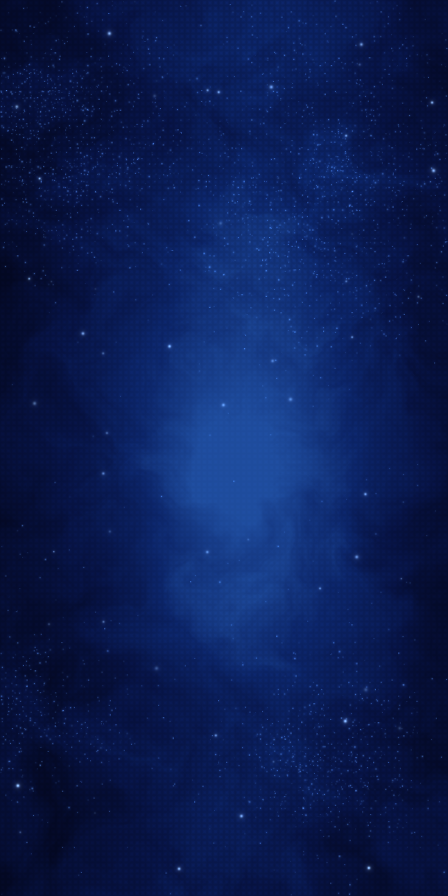
Write a Shadertoy shader that draws this background.

```glsl
const vec3 ABYSS = vec3(0.014, 0.035, 0.15);
const vec3 NAVY = vec3(0.028, 0.078, 0.28);
const vec3 ROYAL = vec3(0.048, 0.150, 0.425);
const vec3 GLOW = vec3(0.115, 0.290, 0.61);
const vec3 STARLIGHT = vec3(0.66, 0.84, 0.98);
const vec3 DUST = vec3(0.24, 0.38, 0.56);

float hash(vec2 p) {
    vec3 q = fract(vec3(p.xyx) * 0.1031);
    q += dot(q, q.yzx + 33.33);
    return fract((q.x + q.y) * q.z);
}

float noise(vec2 p) {
    vec2 cell = floor(p);
    vec2 f = fract(p);
    f = f * f * (3.0 - 2.0 * f);
    float low = mix(hash(cell), hash(cell + vec2(1, 0)), f.x);
    float high = mix(hash(cell + vec2(0, 1)), hash(cell + vec2(1, 1)), f.x);
    return mix(low, high, f.y);
}

float fbm(vec2 p, int octaves, float gain) {
    float sum = 0.0;
    float weight = 0.5;
    float total = 0.0;
    for (int i = 0; i < octaves; i++) {
        sum += weight * noise(p);
        total += weight;
        p = mat2(1.6, 1.2, -1.2, 1.6) * p + 7.3;
        weight *= gain;
    }
    return sum / total;
}

// Soft elliptical spot
float spot(vec2 p, vec2 center, vec2 radius) {
    vec2 d = (p - center) / radius;
    return exp(-dot(d, d));
}

// One jittered star per occupied grid cell
float stars(vec2 p, float cells, float density, float radius, float seed) {
    vec2 cell = floor(p * cells);
    vec2 id = cell + seed;
    vec2 jitter = vec2(hash(id + 11.7), hash(id + 47.3));
    vec2 center = (cell + 0.2 + 0.6 * jitter) / cells;
    float size = radius * mix(0.65, 1.1, hash(id + 83.1));
    float present = step(hash(id), density);
    float power = mix(0.2, 1.0, pow(hash(id + 29.5), 1.5));
    vec2 d = p - center;
    float halo = 0.14 * spot(d, vec2(0.0), vec2(size * 2.6));
    return present * power * (spot(d, vec2(0.0), vec2(size)) + halo);
}

// Brightness to night-sky blue
vec3 skyColor(float level) {
    vec3 color = mix(ABYSS, NAVY, clamp(level * 3.0, 0.0, 1.0));
    color = mix(color, ROYAL, clamp(level * 3.0 - 1.0, 0.0, 1.0));
    return mix(color, GLOW, clamp(level * 3.0 - 2.0, 0.0, 1.1));
}

// Faint woven lattice
float lattice(vec2 p, float cells) {
    vec2 wave = 0.5 + 0.5 * cos(6.28318 * p * cells);
    return max(wave.x, wave.y);
}

void mainImage(out vec4 fragColor, in vec2 fragCoord) {
    vec2 p = fragCoord / iResolution.x;
    float pixel = 1.0 / iResolution.x;

    // Wispy nebula
    vec2 warp = vec2(fbm(p * 5.0 + 4.1, 4, 0.5), fbm(p * 5.0 + 19.6, 4, 0.5)) - 0.5;
    float cloud = fbm(p * 6.0 + warp * 2.2, 6, 0.6) - 0.5;
    vec2 bent = p + warp * 0.05;

    // Central glow over a vertical column of light
    float core = spot(bent, vec2(0.54, 0.94), vec2(0.31, 0.44));
    float column = spot(bent, vec2(0.54, 1.0), vec2(0.36, 3.0));
    float level = 0.05 + 0.38 * column + 0.65 * core;
    level += 0.14 * spot(bent, vec2(0.55, 1.90), vec2(0.34, 0.22));
    level += 0.16 * spot(bent, vec2(0.72, 1.58), vec2(0.28, 0.28));
    level += 0.08 * spot(bent, vec2(0.25, 1.50), vec2(0.22, 0.25));
    level -= 0.16 * spot(bent, vec2(0.40, 1.69), vec2(0.14, 0.10));
    level -= 0.10 * spot(bent, vec2(0.45, 0.36), vec2(0.25, 0.10));
    level += cloud * mix(0.55, 0.35, core);

    // Clustered dust regions
    float dust = spot(bent, vec2(0.13, 1.70), vec2(0.18, 0.20));
    dust += 0.55 * spot(bent, vec2(0.77, 1.60), vec2(0.24, 0.28));
    dust += 0.55 * spot(bent, vec2(0.74, 0.30), vec2(0.16, 0.16));
    dust += 0.40 * spot(bent, vec2(0.10, 0.42), vec2(0.14, 0.17));
    dust *= clamp(0.85 + 2.5 * cloud, 0.0, 1.4);
    level += 0.10 * dust;

    vec3 color = skyColor(level);
    color *= 1.0 - 0.16 * (1.0 - 0.8 * core) * (lattice(p, 80.0) - 0.3);

    // Fine dust in three sizes
    for (int i = 0; i < 3; i++) {
        float k = float(i);
        float cells = 125.0 - 30.0 * k;
        float grain = max(0.0016 + 0.0003 * k, 0.5 * pixel);
        float density = (0.55 - 0.14 * k) * dust + 0.002;
        color += DUST * 0.62 * stars(p, cells, density, grain, 31.0 * k);
    }

    // Scattered bright stars
    float bright = stars(p, 7.0, 0.32, max(0.0036, 0.75 * pixel), 137.0);
    bright += 0.6 * stars(p, 12.0, 0.06, max(0.0026, 0.65 * pixel), 211.0);
    color += STARLIGHT * bright * 0.85;

    fragColor = vec4(clamp(color, 0.0, 1.0), 1.0);
}
```
